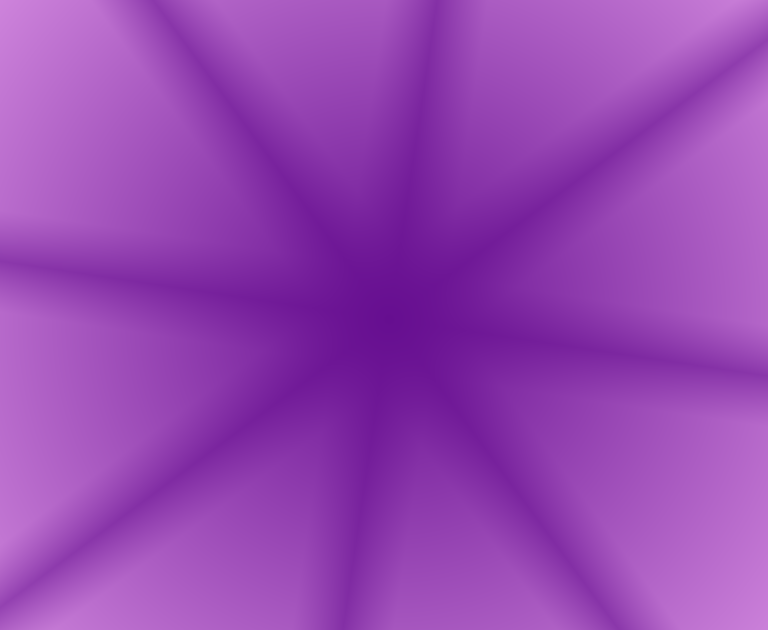
Reproduce this background procedurally as a Shadertoy shader.

```glsl
const vec3 CORE_COLOR = vec3(0.40, 0.055, 0.565);
const vec3 RIM_COLOR = vec3(0.82, 0.53, 0.87);
const vec2 CENTER = vec2(0.507, 0.493);  // fraction of the canvas
const float GLOW_SLOPE = 1.21;           // brightening per canvas height
const float RAY_HALF_WIDTH = 0.080;      // in canvas heights
const float RAY_LIGHT = 0.46;            // light kept along a ray's axis
const float EDGE_SOFTNESS = 0.25;        // rounding of the outer ray edge
const float FIRST_ANGLE = 0.637;         // radians
const int LINE_COUNT = 4;                // each line makes two opposite rays
const float PI = 3.14159;

// 0 on the creased axis of a line through the origin, 1 beyond its soft edge
float lineMask(vec2 p, float angle) {
    vec2 normal = vec2(-sin(angle), cos(angle));
    float x = min(abs(dot(p, normal)) / RAY_HALF_WIDTH, 1.0);
    return mix(x, x * (2.0 - x), EDGE_SOFTNESS);
}

void mainImage(out vec4 fragColor, in vec2 fragCoord) {
    vec2 p = (fragCoord - CENTER * iResolution.xy) / iResolution.y;

    // Evenly turned lines, multiplied so they blend around the core
    float open = 1.0;
    for (int i = 0; i < LINE_COUNT; i++) {
        open *= lineMask(p, FIRST_ANGLE + float(i) * PI / float(LINE_COUNT));
    }

    // Radial brightening, dimmed along the rays
    float light = GLOW_SLOPE * length(p) * mix(RAY_LIGHT, 1.0, open);
    fragColor = vec4(mix(CORE_COLOR, RIM_COLOR, min(light, 1.0)), 1.0);
}
```
